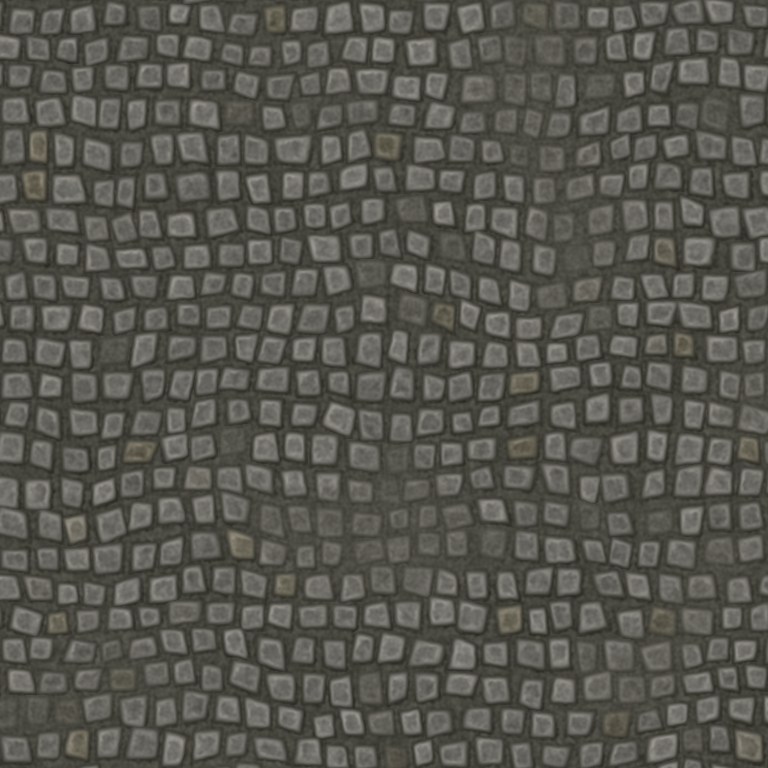
This texture is drawn by a three.js fragment shader. Its source:

```glsl
// Worn grey cobblestones set in wavy rows over a dark, gritty olive joint.
// Each grid cell holds one stone: four tilted half planes blended to a soft
// quadrilateral. Its distance drives pale rims, dark seams and the stone mask.

varying vec2 vUv;

const vec2 GRID = vec2(24.0, 23.0);           // stones across and up
const vec3 JOINT = vec3(0.295, 0.292, 0.260);
const vec3 STONE = vec3(0.425, 0.417, 0.395);
const vec3 OLIVE = vec3(0.375, 0.355, 0.285);
const vec3 GREY_LIGHT = vec3(1.0, 0.99, 0.97);
const vec2 LIGHT_DIR = vec2(-0.5, 0.85);
const float HALF_SIZE = 0.35;                 // in cells, as are the next five
const float SIZE_JITTER = 0.13;
const float SIDE_TILT = 0.34;
const float CORNER_SHARPNESS = 20.0;
const float EDGE_SOFTNESS = 0.06;
const float EDGE_ROUGHNESS = 0.035;
const float RIM_GAIN = 0.105;
const float SEAM_GAIN = 0.085;
const float STONE_GRAIN = 0.060;
const float JOINT_GRAIN = 0.055;
const float QUARTER_TURN = 1.570796;

vec2 hash2(vec2 p) {
  vec3 q = fract(p.xyx * vec3(0.1031, 0.1030, 0.0973));
  q += dot(q, q.yzx + 33.33);
  return fract((q.xx + q.yz) * q.zy);
}

float cornerSlope(vec2 cell, vec2 corner, vec2 f) {
  return dot(hash2(cell + corner) * 2.0 - 1.0, f - corner);
}

// Gradient noise, roughly -1 to 1
float gradientNoise(vec2 p) {
  vec2 cell = floor(p);
  vec2 f = p - cell;
  vec2 u = f * f * f * (f * (f * 6.0 - 15.0) + 10.0);
  float low = mix(cornerSlope(cell, vec2(0.0), f), cornerSlope(cell, vec2(1.0, 0.0), f), u.x);
  float high = mix(cornerSlope(cell, vec2(0.0, 1.0), f), cornerSlope(cell, vec2(1.0), f), u.x);
  return 1.6 * mix(low, high, u.y);
}

// Signed distance to one irregular stone, with rounded corners
float stoneDistance(vec2 p, vec2 id) {
  float total = 0.0;
  float turn = (hash2(id + 71.0).x - 0.5) * 0.26;
  for (int k = 0; k < 4; k++) {
    float side = float(k);
    vec2 rnd = hash2(id + vec2(17.0, 31.0) * (side + 1.0)) - 0.5;
    float angle = side * QUARTER_TURN + turn + rnd.x * SIDE_TILT;
    float d = dot(p, vec2(cos(angle), sin(angle))) - HALF_SIZE - rnd.y * SIZE_JITTER;
    total += exp(CORNER_SHARPNESS * d);
  }
  return log(total) / CORNER_SHARPNESS;
}

// Nearest stone: returns distance, facing to the light, and its id
vec4 nearestStone(vec2 g) {
  vec4 best = vec4(9.0, 0.0, 0.0, 0.0);
  for (int j = -1; j <= 1; j++) {
    float row = floor(g.y) + float(j);
    float x = g.x + hash2(vec2(row, 5.0)).x;
    x += 0.3 * gradientNoise(vec2(x * 0.45, row * 7.3));
    for (int i = -1; i <= 1; i++) {
      vec2 id = vec2(floor(x) + float(i), row);
      vec2 p = vec2(x, g.y) - id - 0.5;
      p += (hash2(id + 43.0) - 0.5) * vec2(0.10, 0.16);
      float d = stoneDistance(p, id);
      float facing = dot(p / (length(p) + 0.05), LIGHT_DIR);
      if (d < best.x) best = vec4(d, facing, id);
    }
  }
  return best;
}

// Soft band of a given centre and width
float band(float d, float centre, float width) {
  float t = (d - centre) / width;
  return exp(-t * t);
}

void main() {
  // Grain at several scales
  float broad = gradientNoise(vUv * 5.0 + 3.0);
  float patchy = gradientNoise(vUv * 38.0 + 11.0);
  float mottle = gradientNoise(vUv * 82.0 + 27.0);
  float grit = gradientNoise(vUv * 175.0 + 51.0);

  // Wavy rows and their stones
  vec2 bend = vec2(gradientNoise(vUv * 4.0 + 19.0), gradientNoise(vUv * 5.0 + 37.0));
  vec4 stone = nearestStone(vUv * GRID + bend * vec2(0.3, 0.45));
  float d = stone.x + EDGE_ROUGHNESS * (mottle + 0.5 * grit);
  vec2 rnd = hash2(stone.zw + 97.0);
  vec2 rnd2 = hash2(stone.zw + 151.0);

  // Wear buries some stones and blurs whole patches
  float wear = 0.45 * smoothstep(0.15, 0.65, broad) + 0.6 * smoothstep(0.91, 0.98, rnd.x);
  float presence = 1.0 - min(wear + 0.15 * rnd2.y, 0.8);
  float mask = presence * (1.0 - smoothstep(-EDGE_SOFTNESS, EDGE_SOFTNESS, d));

  // Stone face with a broken pale rim
  vec3 face = mix(STONE, OLIVE, 0.8 * smoothstep(0.94, 0.98, rnd.y));
  float rim = band(d, -0.085, 0.065) * clamp(0.75 + 0.3 * stone.y + 0.6 * patchy, 0.0, 1.4);
  float faceTone = (rnd2.x - 0.5) * 0.07 + STONE_GRAIN * (mottle + 0.7 * grit) + RIM_GAIN * rim;

  // Gritty joint with a dark seam hugging each stone
  float seam = band(d, 0.075, 0.065) * clamp(0.7 - 0.35 * stone.y + 0.6 * patchy, 0.0, 1.4);
  float jointTone = JOINT_GRAIN * (0.5 * patchy + 0.6 * mottle + 0.7 * grit);
  jointTone += 0.02 * broad - SEAM_GAIN * seam * presence;

  vec3 color = mix(JOINT + GREY_LIGHT * jointTone, face + GREY_LIGHT * faceTone, mask);
  gl_FragColor = vec4(color, 1.0);
}
```
